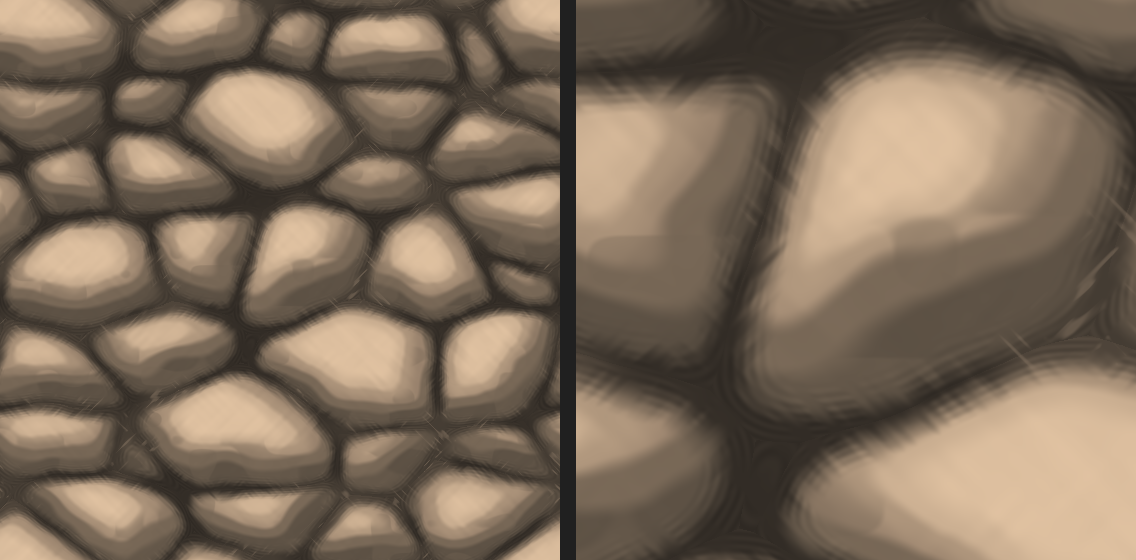
Left, the full canvas; right, a detail of the centre.
A Shadertoy shader for this texture:

```glsl
// Seamless hand-painted wall of rounded brown stones with dark, scratchy joints.

const vec2 GRID = vec2(5.0, 7.0);        // stones per tile
const float JITTER = 0.8;                // scatter of the stone sites
const float SIZE_SPREAD = 0.9;           // how much large stones crowd small ones
const float ROUNDING = 0.011;            // corner radius of the stones
const float JOINT = 0.011;               // half width of the joints
const vec2 LIGHT_SHIFT = vec2(-0.012, 0.026);
const vec2 SHADE_SHIFT = vec2(-0.012, 0.042);

const vec3 CRACK = vec3(0.17, 0.15, 0.13);
const vec3 MORTAR = vec3(0.33, 0.29, 0.245);
const vec3 DEEP_SHADE = vec3(0.33, 0.29, 0.245);
const vec3 SHADE = vec3(0.45, 0.39, 0.325);
const vec3 STONE = vec3(0.605, 0.515, 0.43);
const vec3 LIT = vec3(0.71, 0.61, 0.505);
const vec3 GLOW = vec3(0.89, 0.77, 0.64);
const vec3 HAIR = vec3(0.52, 0.45, 0.38);

float hash(vec2 p) {
    return fract(sin(dot(p, vec2(127.1, 311.7))) * 43758.5453);
}

// Value noise that wraps after a whole number of cells
float noise(vec2 p, vec2 period) {
    vec2 i = floor(p), f = fract(p);
    f = f * f * (3.0 - 2.0 * f);
    vec2 a = mod(i, period), b = mod(i + 1.0, period);
    return mix(mix(hash(a), hash(vec2(b.x, a.y)), f.x),
               mix(hash(vec2(a.x, b.y)), hash(b), f.x), f.y);
}

float wrapNoise(vec2 uv, vec2 cells) {
    return noise(uv * cells, cells);
}

// Thin strokes along one diagonal; integer shear keeps them wrapping
float strokes(vec2 uv, float along, float across, float side) {
    vec2 p = vec2(along * (uv.x + side * uv.y), across * (uv.y - side * uv.x));
    return noise(p, vec2(along, across));
}

// Stone site: position in grid units, weight in z
vec3 site(vec2 cell) {
    vec2 id = mod(cell, GRID);
    vec2 offset = vec2(hash(id + 3.1), hash(id + 17.7)) - 0.5;
    float size = hash(id + 41.3);
    return vec3(cell + 0.5 + JITTER * offset, SIZE_SPREAD * size * size);
}

float power(vec2 p, vec3 s) {
    vec2 d = p - s.xy;
    return dot(d, d) - s.z;
}

// Rounded inner distances: x plain, y shifted to the light, z lifted off the shade
vec3 stoneField(vec2 uv, out vec2 stoneId) {
    vec2 p = uv * GRID, base = floor(p);
    vec3 nearest = vec3(0.0);
    float best = 1e5;
    for (int y = -2; y <= 2; y++)
    for (int x = -2; x <= 2; x++) {
        vec3 s = site(base + vec2(x, y));
        float f = power(p, s);
        if (f < best) { best = f; nearest = s; }
    }
    vec3 sum = vec3(1e-9);
    for (int y = -2; y <= 2; y++)
    for (int x = -2; x <= 2; x++) {
        vec3 s = site(base + vec2(x, y));
        vec2 slope = (s.xy - nearest.xy) * GRID;
        float steep = length(slope);
        if (steep < 0.01) continue;
        float d = (power(p, s) - best) / (2.0 * steep);
        vec2 n = slope / steep;
        vec3 shifted = d + vec3(0.0, dot(n, LIGHT_SHIFT), dot(n, SHADE_SHIFT));
        sum += exp(-shifted / ROUNDING);
    }
    stoneId = mod(floor(nearest.xy), GRID);
    return -ROUNDING * log(sum);
}

void mainImage(out vec4 fragColor, in vec2 fragCoord) {
    vec2 uv = fragCoord / iResolution.xy;

    // Wobbly outlines
    vec2 wobble = vec2(wrapNoise(uv, vec2(9.0)), wrapNoise(uv + 0.37, vec2(9.0))) - 0.5;
    vec2 tremble = vec2(wrapNoise(uv, vec2(31.0)), wrapNoise(uv + 0.61, vec2(31.0))) - 0.5;
    vec2 stoneId;
    vec3 field = stoneField(uv + 0.024 * wobble + 0.004 * tremble, stoneId);
    float edge = field.x;

    // Brush texture
    float blotch = wrapNoise(uv, vec2(13.0, 17.0));
    float dab = wrapNoise(uv + 0.23, vec2(22.0, 27.0));
    float brush = mix(strokes(uv, 17.0, 90.0, 1.0), strokes(uv, 17.0, 90.0, -1.0), blotch);
    float bristle = mix(strokes(uv, 30.0, 190.0, 1.0), strokes(uv, 30.0, 190.0, -1.0),
                        smoothstep(0.35, 0.65, dab));
    float light = field.y + 0.010 * (blotch - 0.5) + 0.003 * (brush - 0.5);
    float body = field.z + 0.026 * (blotch - 0.5) + 0.012 * (dab - 0.5);

    // Stone in overlapping layers of paint
    float tone = hash(stoneId + 71.9);
    vec3 color = STONE * mix(0.95, 1.04, tone);
    color = mix(color, LIT, smoothstep(0.022, 0.046, light) * mix(0.5, 1.0, tone));
    color = mix(color, GLOW, 0.55 * smoothstep(0.044, 0.054, light));
    color = mix(color, GLOW, 0.75 * smoothstep(0.052, 0.074, light));
    color = mix(color, SHADE, 0.85 * smoothstep(0.022, 0.012, body));
    color = mix(color, DEEP_SHADE, 0.75 * smoothstep(0.002, -0.010, body));
    float patchMark = smoothstep(0.58, 0.66, dab) * smoothstep(0.045, 0.025, body);
    color = mix(color, SHADE, 0.35 * patchMark);
    color *= 1.0 + 0.035 * (brush - 0.5);

    // Soft rim, then the scratchy joint
    float rough = edge + 0.005 * (bristle - 0.5) + 0.005 * (dab - 0.5);
    color = mix(color, MORTAR, 0.7 * smoothstep(2.1 * JOINT, 0.7 * JOINT, rough));
    float ink = smoothstep(1.25 * JOINT, 0.0, rough) * mix(0.5, 1.0, smoothstep(0.2, 0.7, blotch));
    color = mix(color, CRACK, 0.85 * ink);

    // Hairlines that follow the outlines and pale dry-brush hairs
    float nearJoint = smoothstep(2.4 * JOINT, 0.6 * JOINT, edge);
    float contour = sin(edge * 1250.0 + 5.0 * dab);
    color *= 1.0 + 0.07 * contour * nearJoint * smoothstep(0.3, 0.7, brush);
    float hairs = smoothstep(0.72, 0.95, bristle) * smoothstep(0.45, 0.75, 1.0 - blotch);
    color = mix(color, HAIR, 0.5 * hairs * nearJoint);

    fragColor = vec4(color, 1.0);
}
```
